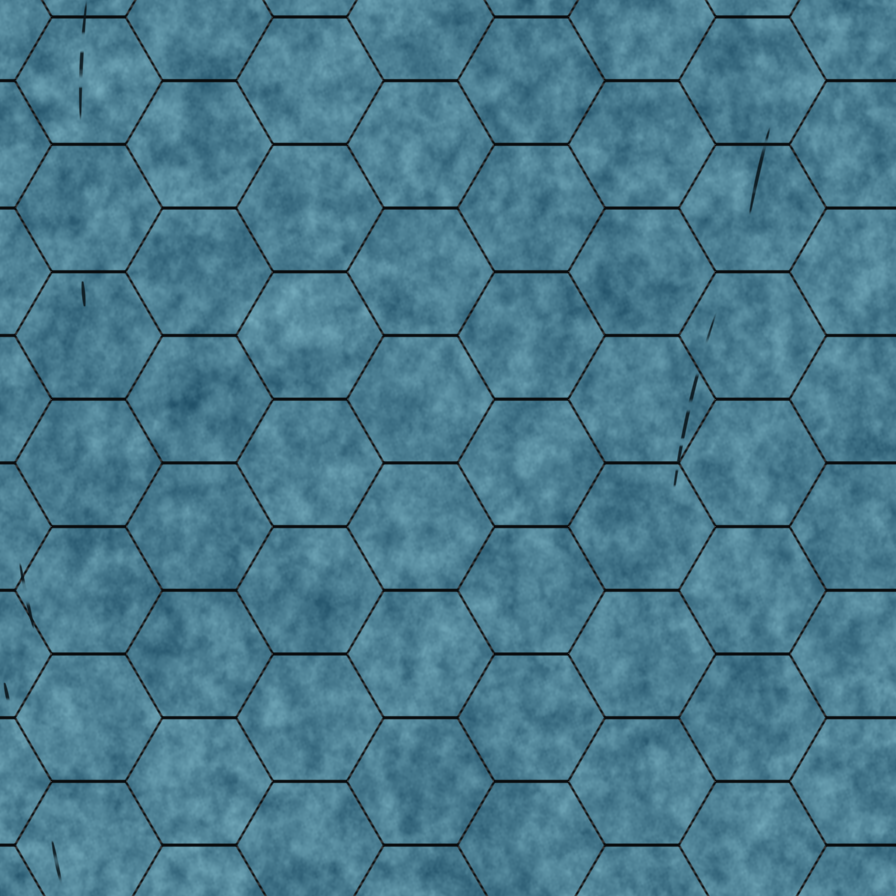
A WebGL 1 fragment shader for this pattern:

```glsl
precision highp float;
// Worn blue hexagonal tiles: flat-topped cells on a staggered lattice, with
// heavy level joints, thin stippled slanted joints, a mottled glaze made of
// layered value noise, and a few dark, broken scratches near the sides.

uniform vec2 u_resolution;

const vec2 TILE_STEP = vec2(0.1235, 0.1422);   // column spacing, tile height
const vec2 TILE_ORIGIN = vec2(0.099, 0.910);   // centre of one tile
const vec2 HEX_PERIOD = vec2(1.7320508, 1.0);

const vec3 GLAZE = vec3(0.292, 0.493, 0.572);
const vec3 JOINT = vec3(0.035, 0.045, 0.05);
const vec3 JOINT_WORN = vec3(0.25, 0.24, 0.24);
const vec3 SCRATCH = vec3(0.04, 0.08, 0.10);

float hash(vec2 p) {
  vec3 q = fract(p.xyx * 0.1031);
  q += dot(q, q.yzx + 33.33);
  return fract((q.x + q.y) * q.z);
}

float valueNoise(vec2 p) {
  vec2 cell = floor(p);
  vec2 f = fract(p);
  f = f * f * (3.0 - 2.0 * f);
  float low = mix(hash(cell), hash(cell + vec2(1.0, 0.0)), f.x);
  float high = mix(hash(cell + vec2(0.0, 1.0)), hash(cell + vec2(1.0, 1.0)), f.x);
  return mix(low, high, f.y);
}

// Layered noise centred on zero.
float mottle(vec2 p) {
  float sum = 0.0;
  float weight = 0.45;
  for (int i = 0; i < 4; i++) {
    sum += weight * (valueNoise(p) - 0.5);
    p = mat2(1.6, 1.2, -1.2, 1.6) * p + 17.3;
    weight *= 0.68;
  }
  return sum;
}

// Offset from the nearest tile centre, for hexagons of height one.
vec2 hexOffset(vec2 p) {
  vec2 a = mod(p + 0.5 * HEX_PERIOD, HEX_PERIOD) - 0.5 * HEX_PERIOD;
  vec2 b = mod(p, HEX_PERIOD) - 0.5 * HEX_PERIOD;
  return dot(a, a) < dot(b, b) ? a : b;
}

float stroke(float dist, float halfWidth, float pixel) {
  return 1.0 - smoothstep(halfWidth - pixel, halfWidth + pixel, dist);
}

// A leaning, slightly bowed mark that tapers and breaks along its length.
float scratch(vec2 p, vec2 centre, float halfLength, float lean, float seed, float pixel) {
  vec2 q = p - centre;
  float t = q.y / halfLength;
  float taper = 1.0 - t * t;
  float bow = 0.5 * halfLength * halfLength * taper;
  float dist = abs(q.x - lean * q.y + bow) / sqrt(1.0 + lean * lean);
  float gaps = smoothstep(0.12, 0.4, valueNoise(vec2(p.y * 75.0, seed * 7.7)));
  float ends = smoothstep(0.0, 0.3, taper);
  return stroke(dist, 0.0007 + 0.0012 * max(taper, 0.0), pixel) * ends * gaps;
}

float allScratches(vec2 p, float pixel) {
  float mark = 0.0;
  // Left side: long and short marks going down the border.
  for (int i = 0; i < 5; i++) {
    float n = float(i);
    float dip = 0.15 * exp(-1.4 * (n - 2.0) * (n - 2.0));
    vec2 centre = vec2(0.055 + 0.05 * cos(1.396 * (n - 0.5)), 0.933 - 0.224 * n - dip);
    float halfLength = mod(n, 2.0) > 0.5 ? 0.015 : 0.068 / (1.0 + 0.4 * n);
    float lean = max(0.05 - 0.13 * n, -0.21);
    mark = max(mark, scratch(p, centre, halfLength, lean, n, pixel));
  }
  // Right side: two longer leaning marks.
  for (int i = 0; i < 2; i++) {
    float n = float(i);
    vec2 centre = vec2(0.848 - 0.073 * n, 0.809 - 0.264 * n);
    mark = max(mark, scratch(p, centre, 0.05 + 0.058 * n, 0.23, n + 9.0, pixel));
  }
  return mark;
}

void main() {
  float pixel = 1.0 / u_resolution.y;
  vec2 uv = gl_FragCoord.xy * pixel;

  // Tile lattice
  vec2 p = (uv - TILE_ORIGIN) / TILE_STEP * vec2(0.8660254, 1.0);
  vec2 q = hexOffset(p);
  vec2 tile = floor((p - q) / vec2(0.8660254, 0.5) + 0.5);

  // Glaze: mottling plus a slight tone shift per tile
  float tone = 0.30 * mottle(uv * vec2(46.0, 40.0));
  tone += 0.05 * (valueNoise(uv * 9.0) - 0.5);
  tone += 0.025 * (hash(tile + 40.0) - 0.5);
  vec3 color = GLAZE + tone * vec3(1.0, 1.08, 1.0);

  // Joints
  float levelDist = (0.5 - abs(q.y)) * TILE_STEP.y;
  float slantDist = (0.5 - dot(abs(q), vec2(0.8660254, 0.5))) * TILE_STEP.y;
  float stipple = 0.5 + 0.5 * cos(6.2831853 * uv.y * 148.0);
  color = mix(color, mix(JOINT, JOINT_WORN, 0.8 * stipple), stroke(slantDist, 0.0012, pixel));
  color = mix(color, JOINT, stroke(levelDist, 0.0017, pixel));

  // Wear
  color = mix(color, SCRATCH, 0.9 * allScratches(uv, pixel));
  gl_FragColor = vec4(color, 1.0);
}
```
